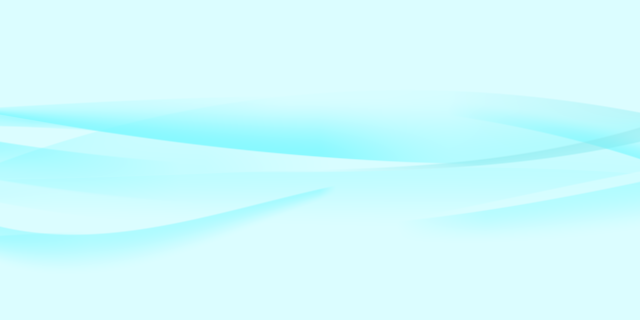
Reproduce this background procedurally as a Shadertoy shader.

```glsl
// Soft translucent cyan ribbons sweeping across a pale aqua background.

const vec3 PALE = vec3(0.86, 0.992, 1.0);
const vec3 AQUA = vec3(0.66, 0.985, 1.0);
const vec3 CYAN = vec3(0.44, 0.97, 1.0);
const vec3 TEAL = vec3(0.50, 0.91, 0.93);
const float EDGE_PIXELS = 1.2;

// Edge heights at x = 0, 1/3, 2/3 and 1
const vec4 ARC        = vec4(0.492, 0.669, 0.718, 0.648);
const vec4 SWEEP_TOP  = vec4(0.664, 0.695, 0.690, 0.620);
const vec4 SWEEP_LOW  = vec4(0.641, 0.542, 0.491, 0.505);
const vec4 BAND_TOP   = vec4(0.450, 0.466, 0.485, 0.602);
const vec4 BAND_LOW   = vec4(0.450, 0.463, 0.472, 0.557);
const vec4 BODY_MID   = vec4(0.440, 0.460, 0.478, 0.458);
const vec4 BODY_LOW   = vec4(0.300, 0.290, 0.270, 0.280);
const vec4 SWOOSH_TOP = vec4(0.292, 0.328, 0.460, 0.256);
const vec4 SWOOSH_LOW = vec4(0.167, 0.235, 0.470, 0.250);
const vec4 STREAK_TOP = vec4(0.350, 0.250, 0.328, 0.464);
const vec4 STREAK_LOW = vec4(0.350, 0.280, 0.318, 0.432);

// Cubic through four evenly spaced heights
float curve(float x, vec4 h) {
    float s = 3.0 * x;
    float a = s - 1.0, b = s - 2.0, c = s - 3.0;
    return dot(h, vec4(-a * b * c / 6.0, s * b * c / 2.0,
                       -s * a * c / 2.0, s * a * b / 6.0));
}

// Linear fade from 0 at start to 1 at end, in either direction
float ramp(float start, float end, float x) {
    return clamp((x - start) / (end - start), 0.0, 1.0);
}

// Coverage between two curves; opacity blends from top edge to bottom edge
float ribbon(vec2 p, vec4 top, vec4 bottom, float topAlpha, float bottomAlpha) {
    float above = curve(p.x, top) - p.y;
    float below = p.y - curve(p.x, bottom);
    float soft = EDGE_PIXELS / iResolution.y;
    float mask = smoothstep(-soft, soft, above) * smoothstep(-soft, soft, below);
    float depth = smoothstep(0.0, 1.0, above / max(above + below, 0.001));
    return mask * mix(topAlpha, bottomAlpha, depth);
}

void mainImage(out vec4 fragColor, in vec2 fragCoord) {
    vec2 p = fragCoord / iResolution.xy;
    float x = p.x;
    vec3 col = PALE;

    // Broad central body
    col = mix(col, AQUA, ribbon(p, ARC, BODY_MID, 0.08, 0.42));
    col = mix(col, AQUA, ribbon(p, BODY_MID, BODY_LOW, 0.55, 0.0));

    // Left arc and the shaded fold beneath it
    col = mix(col, AQUA, ribbon(p, ARC, BODY_MID, 0.45, 0.1) * ramp(0.42, 0.1, x));
    vec4 foldTop = vec4(0.557, 0.485, 0.46, 0.45);
    vec4 foldLow = vec4(0.435, 0.365, 0.36, 0.36);
    col = mix(col, CYAN, ribbon(p, foldTop, foldLow, 0.5, 0.12) * ramp(0.28, 0.0, x));

    // Upper sweep, brightest along its lower edge
    col = mix(col, AQUA, ribbon(p, SWEEP_TOP, SWEEP_LOW, 0.55, 0.3) * ramp(0.45, 0.0, x));
    col = mix(col, CYAN, ribbon(p, SWEEP_TOP, SWEEP_LOW, 0.0, 0.72) * ramp(0.75, 0.5, x));
    vec4 stripLow = vec4(0.606, 0.555, 0.491, 0.505);
    col = mix(col, CYAN, ribbon(p, SWEEP_LOW, stripLow, 0.5, 0.3) * ramp(0.18, 0.05, x));

    // Right shoulder with its bright descending edge
    col = mix(col, TEAL, ribbon(p, ARC, BAND_TOP, 0.32, 0.2) * ramp(0.7, 1.0, x));
    col = mix(col, AQUA, ribbon(p, ARC, BAND_TOP, 0.05, 0.6) * ramp(0.6, 0.75, x));
    vec4 crestTop = vec4(0.76, 0.74, 0.70, 0.59);
    vec4 crestLow = vec4(0.72, 0.70, 0.65, 0.503);
    col = mix(col, CYAN, ribbon(p, crestTop, crestLow, 0.0, 0.6) * ramp(0.7, 0.95, x));

    // Pale sliver and darker crossing band
    col = mix(col, PALE, ribbon(p, SWEEP_LOW, BAND_LOW, 0.85, 0.85)
                         * ramp(0.32, 0.52, x) * ramp(0.75, 0.68, x));
    col = mix(col, TEAL, ribbon(p, BAND_TOP, BAND_LOW, 0.55, 0.45) * ramp(0.5, 0.75, x));

    // Pale hollows on the lower left
    vec4 hollowTop = vec4(0.4375, 0.362, 0.33, 0.30);
    vec4 hollowLow = vec4(0.367, 0.29, 0.28, 0.28);
    col = mix(col, PALE, ribbon(p, hollowTop, hollowLow, 0.4, 0.2) * ramp(0.33, 0.1, x));
    col = mix(col, PALE, ribbon(p, hollowLow, SWOOSH_TOP, 0.9, 0.9) * ramp(0.3, 0.12, x));

    // Lower left swoosh and its inner edge
    col = mix(col, CYAN, ribbon(p, SWOOSH_TOP, SWOOSH_LOW, 0.42, 0.0) * ramp(0.525, 0.5, x));
    vec4 innerTop = vec4(0.263, 0.29, 0.30, 0.30);
    col = mix(col, CYAN, ribbon(p, innerTop, SWOOSH_LOW, 0.25, 0.0) * ramp(0.14, 0.0, x));

    // Lower right streak and the glow below it
    vec4 glowLow = vec4(0.25, 0.25, 0.23, 0.27);
    col = mix(col, AQUA, ribbon(p, STREAK_LOW, glowLow, 0.65, 0.0) * ramp(0.62, 0.76, x));
    col = mix(col, PALE, ribbon(p, STREAK_TOP, STREAK_LOW, 0.65, 0.65) * ramp(0.64, 0.74, x));

    fragColor = vec4(col, 1.0);
}
```
